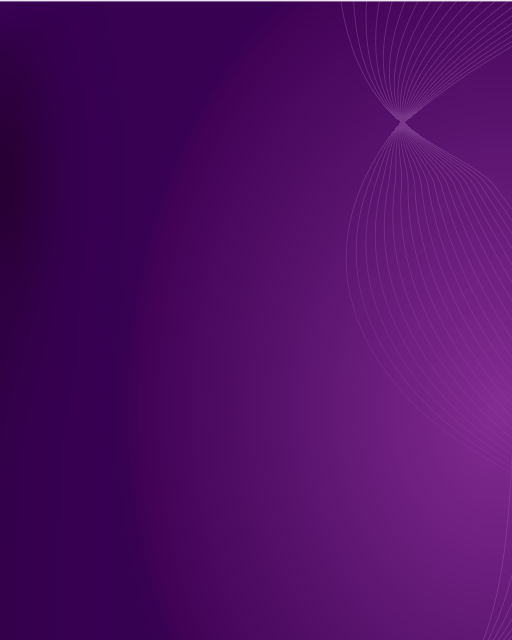
This background is drawn by a Shadertoy shader. Its source:

```glsl
// Violet radial glow with fine line fans pinched at one point on the right.
#define GLOW_CENTER vec2(0.783, 0.362)
#define GLOW_RADII vec2(0.595, 0.795)
#define DARK_VIOLET vec3(0.218, 0.002, 0.322)
#define BRIGHT_VIOLET vec3(0.515, 0.170, 0.570)
#define SHADE_COLOR vec3(0.155, 0.0, 0.205)
#define LINE_COLOR vec3(0.72, 0.48, 0.76)
#define PINCH vec2(0.626, 0.809)
#define FAN_LINES 20.0
#define LINE_WIDTH 0.0013
#define TOP_STRIP 0.0022

// Coverage of lines at the whole values 0..count of q; dense lines fade to their mean.
float lineSet(float q, float count) {
    float perPixel = max(length(vec2(dFdx(q), dFdy(q))), 1e-5);
    float widthPx = LINE_WIDTH * iResolution.y;
    float distPx = abs(q - clamp(round(q), 0.0, count)) / perPixel;
    float sharp = clamp(0.5 * widthPx + 0.5 - distPx, 0.0, 1.0) * min(widthPx, 1.0);
    float inside = step(-0.5, q) * step(q, count + 0.5);
    float dense = min(widthPx * perPixel, 1.0) * inside;
    return mix(sharp, dense, smoothstep(0.45, 0.9, perPixel));
}

// Fan position: 0 on the left border curve, FAN_LINES on the right one.
float fanCoordinate(vec2 p) {
    float up = max(p.y - PINCH.y, 0.0);
    float down = max(PINCH.y - p.y, 0.0);
    float left = -0.11 * (1.0 - exp(-10.0 * up))
               - 0.8 * down + 1.88 * down * down + 6.0 * pow(down, 8.0);
    float right = 1.1 * up + 2.6 * up * up
                + 0.75 * down + 0.065 * smoothstep(0.0, 0.1, down);
    float span = max(right - left, 0.0) + 0.007;
    return FAN_LINES * (p.x - PINCH.x - left) / span;
}

// Lower right fan, its curves bending outward with height.
float cornerCoordinate(vec2 p) {
    float left = 0.755 + 0.047 * (1.0 - exp(-8.0 * p.y)) + 0.01 * p.y;
    return (p.x - left) / (0.008 + 0.1 * p.y);
}

void mainImage(out vec4 fragColor, in vec2 fragCoord) {
    vec2 p = fragCoord / iResolution.y;

    // Elliptic glow
    float radius = length((p - GLOW_CENTER) / GLOW_RADII);
    float glow = max(1.0 - radius, 0.0);
    vec3 color = mix(DARK_VIOLET, BRIGHT_VIOLET, glow);
    color.r += 0.022 * smoothstep(1.02, 0.92, radius) * smoothstep(0.5, 0.9, radius);

    // Shade along the left side
    vec2 s = (p - vec2(0.0, 0.72)) / vec2(0.085, 0.22);
    float shade = exp(-dot(s, s)) * (1.0 - smoothstep(0.92, 0.98, p.y - 0.5 * p.x));
    float lowShade = 0.3 * exp(-p.x / 0.06) * smoothstep(0.6, 0.4, p.y);
    color = mix(color, SHADE_COLOR, clamp(shade + lowShade, 0.0, 1.0));

    // Line fans, fainter toward their lower tail
    float fan = lineSet(fanCoordinate(p), FAN_LINES);
    float fanAlpha = mix(0.12, 0.36, smoothstep(0.3, 0.85, p.y));
    float corner = lineSet(cornerCoordinate(p), 8.0);
    color = mix(color, LINE_COLOR, fan * fanAlpha);
    color = mix(color, LINE_COLOR, corner * 0.34 * smoothstep(0.4, 0.15, p.y));

    // Pale strip at the upper edge
    float strip = clamp((p.y - 1.0 + TOP_STRIP) * iResolution.y + 0.5, 0.0, 1.0);
    color = mix(color, vec3(0.93, 0.91, 0.94), strip);
    fragColor = vec4(color, 1.0);
}
```
